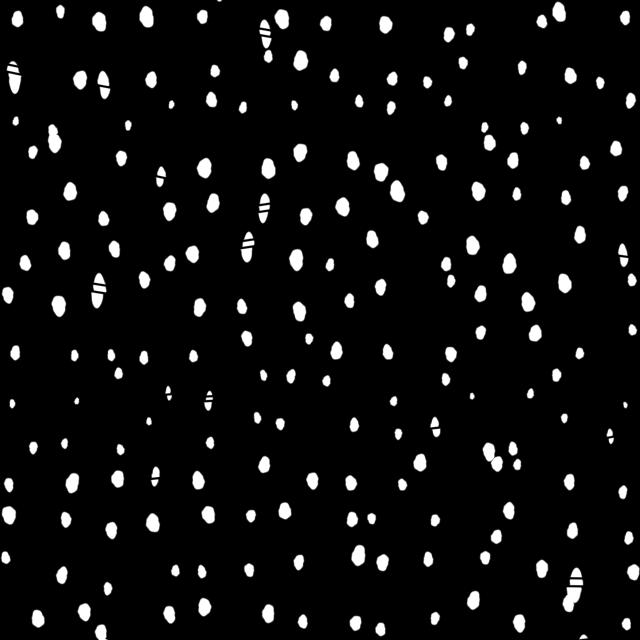
This pattern is drawn by a three.js fragment shader. Its source:

```glsl
varying vec2 vUv;

#define CELLS 14.0
#define JITTER 0.76
#define MIN_RADIUS 0.0082
#define MAX_RADIUS 0.0130
#define ELONGATION 1.38
#define MAX_TILT 0.22
#define LUMPINESS 0.07
#define SPLIT_SHARE 0.085
#define SPLIT_STRETCH 1.65
#define CUT_WIDTH 0.0030
#define EDGE_WIDTH 0.0035
#define BAND_SHRINK 0.40

vec4 hash4(vec2 cell) {
  vec4 p = fract(cell.xyxy * vec4(0.1031, 0.1030, 0.0973, 0.1099));
  p += dot(p, p.wzxy + 33.33);
  return fract((p.xxyz + p.yzzw) * p.zywx);
}

float bell(float x, float center, float width) {
  float t = (x - center) / width;
  return exp(-t * t);
}

// Approximate signed distance to an axis-aligned ellipse
float ellipseDistance(vec2 p, vec2 radii) {
  float k = length(p / radii);
  return k * (k - 1.0) / max(length(p / (radii * radii)), 0.001);
}

// Dark gap along a slanted line across a grain
float cutMask(vec2 p, float height, float slope) {
  float gap = abs(p.y - height - slope * p.x);
  return smoothstep(0.15 * CUT_WIDTH, CUT_WIDTH, gap);
}

float grain(vec2 uv, vec2 cell) {
  vec4 place = hash4(cell + 37.0);
  vec4 form = hash4(cell + 171.0);
  vec2 center = (cell + 0.5 + JITTER * (place.xy - 0.5)) / CELLS;
  vec2 p = uv - center;

  // Grains shrink within two horizontal bands
  float band = max(bell(center.y, 0.37, 0.07), bell(center.y, 0.82, 0.03));
  float radius = mix(MIN_RADIUS, MAX_RADIUS, place.z) * (1.0 - BAND_SHRINK * band);
  vec2 radii = radius * vec2(1.0, ELONGATION * mix(0.9, 1.1, form.x));

  float tilt = MAX_TILT * (2.0 * form.y - 1.0);
  float c = cos(tilt);
  float s = sin(tilt);
  float mask = 1.0;

  // A few tall grains are sliced into two or three shifted pieces
  if (place.w < SPLIT_SHARE) {
    radii.y *= SPLIT_STRETCH;
    float slope = 0.5 * (form.z - 0.5);
    float cutHeight = radii.y * mix(-0.25, 0.2, form.w);
    mask = cutMask(p, cutHeight, slope);
    if (form.x > 0.45) {
      mask *= cutMask(p, cutHeight + 0.42 * radii.y, slope);
    }
    p.x += 0.14 * radii.x * sign(p.y - cutHeight - slope * p.x) * sign(form.y - 0.5);
  } else {
    p = vec2(c * p.x - s * p.y, s * p.x + c * p.y);
  }

  // Uneven outline
  float angle = atan(p.y, p.x + 0.000001);
  float lumps = sin(3.0 * angle + 6.28 * form.z) + 0.5 * sin(7.0 * angle + 6.28 * form.w);
  float d = ellipseDistance(p, radii * (1.0 + LUMPINESS * 0.7 * lumps));
  return pow(smoothstep(0.0, EDGE_WIDTH, -d), 1.4) * mask;
}

void main() {
  vec2 home = floor(vUv * CELLS);
  float light = 0.0;
  for (int j = -1; j <= 1; j++) {
    for (int i = -1; i <= 1; i++) {
      light = max(light, grain(vUv, home + vec2(float(i), float(j))));
    }
  }
  gl_FragColor = vec4(vec3(light), 1.0);
}
```
